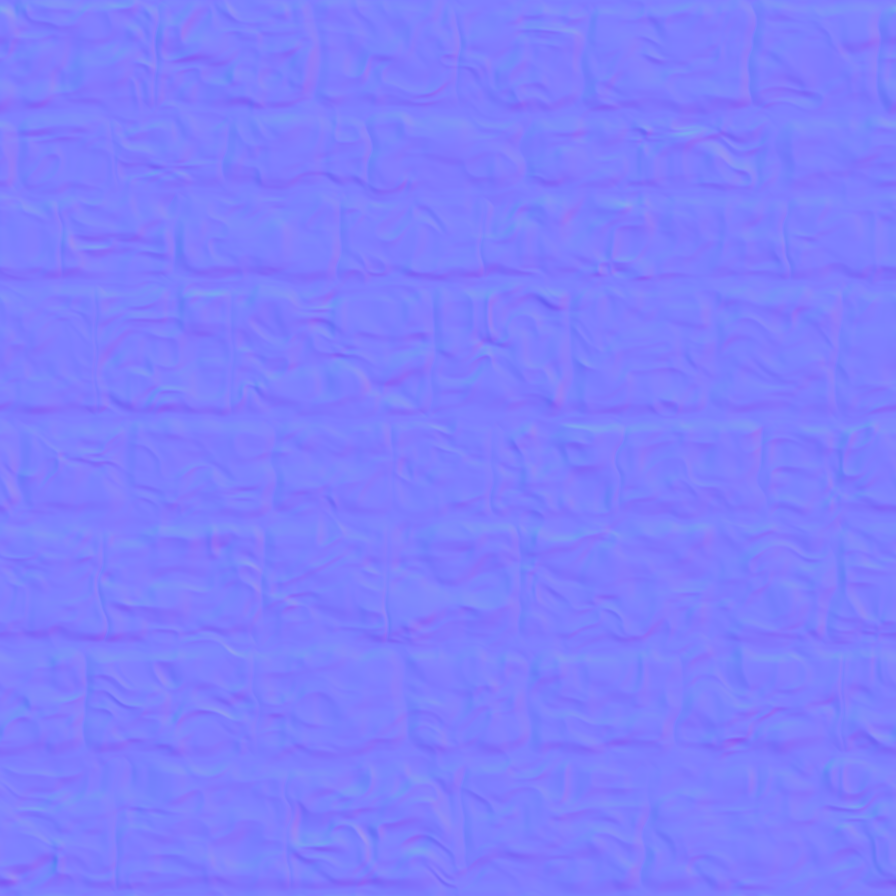
Give the GLSL for this texture map, as a WebGL 2 fragment shader.

```glsl
#version 300 es
precision highp float;
// Tangent-space normal map of a rough stone brick wall: eight uneven courses in one tile.

uniform vec2 u_resolution;
out vec4 fragColor;

// Course edges from bottom to top, then the bricks and first joint of each course.
const float courseEdge[9] = float[](0.003, 0.154, 0.281, 0.420, 0.535, 0.684, 0.785, 0.874, 1.003);
const int brickCount[8] = int[](5, 6, 6, 7, 6, 6, 7, 6);
const float firstJoint[8] = float[](0.133, 0.094, 0.115, 0.140, 0.107, 0.065, 0.130, 0.176);

float hash(vec2 p) {
    vec3 q = fract(vec3(p.xyx) * 0.1031);
    q += dot(q, q.yzx + 33.33);
    return fract((q.x + q.y) * q.z);
}

// Value noise that wraps over the unit square.
float noise(vec2 p, vec2 cells) {
    p *= cells;
    vec2 i = floor(p), f = p - i;
    f = f * f * f * (f * (f * 6.0 - 15.0) + 10.0);
    vec2 a = mod(i, cells), b = mod(i + 1.0, cells);
    return mix(mix(hash(a), hash(vec2(b.x, a.y)), f.x),
               mix(hash(vec2(a.x, b.y)), hash(b), f.x), f.y);
}

// Chipped stone relief, made of bent lumps, creases and fine grain.
float stoneRelief(vec2 p) {
    vec2 bend = vec2(noise(p, vec2(23.0)), noise(p + 0.37, vec2(25.0))) - 0.5;
    vec2 q = p + bend * 0.026;
    float lumps = noise(q, vec2(26.0, 37.0)) - 0.5;
    float crease = noise(q + 0.21, vec2(35.0, 50.0)) - 0.5;
    float grain = noise(q + 0.63, vec2(66.0, 84.0)) - 0.5;
    return 0.0017 * lumps - 0.0021 * sqrt(crease * crease + 0.006) + 0.0009 * grain;
}

float wallHeight(vec2 p) {
    // Wavering outlines.
    vec2 w = p + 0.010 * (vec2(noise(p, vec2(17.0)), noise(p + 0.5, vec2(14.0, 19.0))) - 0.5)
               + 0.009 * (vec2(noise(p, vec2(43.0)), noise(p + 0.3, vec2(47.0))) - 0.5);
    w.y = courseEdge[0] + fract(w.y - courseEdge[0]);

    int course = 0;
    for (int i = 1; i < 8; i++) if (w.y > courseEdge[i]) course = i;
    float row = float(course);
    float bedGap = min(w.y - courseEdge[course], courseEdge[course + 1] - w.y);

    // Nearest upright joint, and the brick that starts at the joint to the left.
    int count = brickCount[course];
    float jointGap = 1.0, leftGap = 1.0, brick = 0.0, fade = 0.0;
    for (int j = 0; j < count; j++) {
        float id = float(j);
        float shift = j == 0 ? 0.0 : 0.46 * (hash(vec2(id + 3.0, row + 11.0)) - 0.5);
        float right = fract(w.x - firstJoint[course] - (id + shift) / float(count));
        float gap = min(right, 1.0 - right);
        if (right < leftGap) { leftGap = right; brick = id; }
        if (gap < jointGap) {
            jointGap = gap;
            fade = 0.012 * pow(hash(vec2(id + 29.0, row + 5.0)), 1.5);
        }
    }

    // Rounded brick edge; some upright joints are filled nearly flush.
    vec2 inset = max(0.022 - vec2(jointGap + fade + 0.002, bedGap), 0.0);
    float edge = 0.022 - length(inset);
    float face = smoothstep(0.002, 0.019, edge);

    // Each brick has its own roughness; the mortar is almost smooth.
    float rough = mix(0.55, 1.15, hash(vec2(brick + 7.0, row + 41.0)));
    float inside = smoothstep(0.0, 0.016, min(jointGap, bedGap));
    float wear = mix(0.3, 1.25, noise(p + 0.17, vec2(13.0, 17.0)));
    float mortar = 0.0006 * noise(p, vec2(41.0, 47.0));
    return 0.0014 * face * wear + stoneRelief(p) * mix(0.3, rough, inside) + mortar;
}

void main() {
    vec2 uv = gl_FragCoord.xy / u_resolution;

    // Surface slope by central differences.
    vec2 e = vec2(0.0018, 0.0);
    vec2 slope = vec2(wallHeight(uv + e.xy) - wallHeight(uv - e.xy),
                      wallHeight(uv + e.yx) - wallHeight(uv - e.yx)) / (2.0 * e.x);

    // Pack the normal into colour, a little duller in blue on the slopes.
    vec3 normal = normalize(vec3(-slope * vec2(0.9, 0.95), 1.0));
    vec3 color = 0.5 + 0.5 * normal;
    color.b -= 0.10 * min(length(slope), 0.2);
    fragColor = vec4(color, 1.0);
}
```
